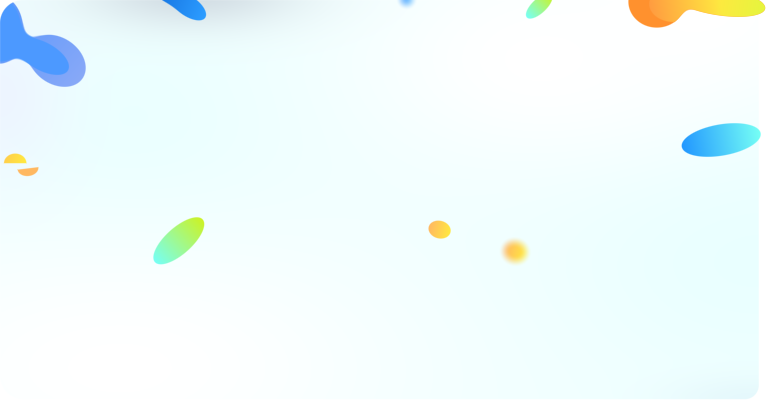
Give the GLSL for this background, as a WebGL 2 fragment shader.

```glsl
#version 300 es
precision highp float;
// Pale cyan panel with soft glows, liquid blobs and scattered gradient petals.
uniform vec2 u_resolution;
out vec4 fragColor;

const vec3 WHITE = vec3(1.0);
const vec3 AZURE = vec3(0.13, 0.59, 1.0);
const vec3 AQUA = vec3(0.46, 1.0, 0.96);
const vec3 LIME = vec3(0.80, 0.95, 0.14);
const vec3 ORANGE = vec3(1.0, 0.57, 0.18);
const vec3 AMBER = vec3(1.0, 0.72, 0.38);
const vec3 YELLOW = vec3(1.0, 0.91, 0.25);

vec2 rotate(vec2 p, float angle) {
    float c = cos(angle), s = sin(angle);
    return vec2(c * p.x + s * p.y, c * p.y - s * p.x);
}

// Approximate signed distance to a tilted ellipse
float ellipse(vec2 p, vec2 center, vec2 radii, float angle) {
    vec2 q = rotate(p - center, angle);
    float k = length(q / radii);
    return k * (k - 1.0) / max(length(q / (radii * radii)), 0.001);
}

float roundBox(vec2 p, vec2 center, vec2 halfSize, float radius) {
    vec2 q = abs(p - center) - halfSize + radius;
    return length(max(q, 0.0)) + min(max(q.x, q.y), 0.0) - radius;
}

float smoothUnion(float a, float b, float k) {
    float h = max(k - abs(a - b), 0.0) / k;
    return min(a, b) - h * h * k * 0.25;
}

float glow(vec2 p, vec2 center, vec2 spread) {
    vec2 q = (p - center) / spread;
    return exp(-dot(q, q));
}

vec3 ramp(vec2 p, vec2 start, vec2 end, vec3 from, vec3 to) {
    vec2 axis = end - start;
    return mix(from, to, clamp(dot(p - start, axis) / dot(axis, axis), 0.0, 1.0));
}

vec3 paint(vec3 base, vec3 color, float dist, float blur) {
    return mix(base, color, 1.0 - smoothstep(-blur, blur, dist));
}

// Ellipse coloured along its long axis
vec3 petal(vec3 base, vec2 p, vec2 center, vec2 radii, float angle, vec3 from, vec3 to, float blur) {
    vec2 reach = radii.x * vec2(cos(angle), sin(angle));
    vec3 color = ramp(p, center - reach, center + reach, from, to);
    return paint(base, color, ellipse(p, center, radii, angle), blur);
}

vec3 background(vec2 p) {
    vec3 col = vec3(0.945, 1.0, 1.0);
    col = mix(col, vec3(0.91, 1.0, 1.0), 0.8 * glow(p, vec2(0.33, 0.68), vec2(0.38, 0.28)));
    col = mix(col, vec3(0.91, 1.0, 1.0), 0.9 * glow(p, vec2(1.88, 0.36), vec2(0.50, 0.32)));
    col = mix(col, WHITE, glow(p, vec2(0.30, 0.08), vec2(0.68, 0.32)));
    col = mix(col, WHITE, glow(p, vec2(1.35, 0.85), vec2(0.42, 0.25)));
    col = mix(col, WHITE, glow(p, vec2(1.75, 0.98), vec2(0.40, 0.25)));
    col = mix(col, vec3(0.93, 0.95, 1.0), 0.8 * glow(p, vec2(0.0, 0.76), vec2(0.16, 0.20)));
    col = mix(col, vec3(0.81, 0.85, 0.88), 0.9 * glow(p, vec2(0.48, 1.02), vec2(0.27, 0.09)));
    return mix(col, vec3(0.88, 0.96, 0.98), 0.7 * glow(p, vec2(1.88, 0.0), vec2(0.20, 0.06)));
}

void main() {
    vec2 p = gl_FragCoord.xy / u_resolution.y;
    float aa = 0.8 / u_resolution.y;
    vec3 col = background(p);

    // Blue liquid blob in the upper left
    float stem = ellipse(p, vec2(0.0, 0.925), vec2(0.058, 0.084), 0.0);
    float outer = smoothUnion(stem, ellipse(p, vec2(0.142, 0.848), vec2(0.078, 0.058), -0.6), 0.06);
    float inner = smoothUnion(stem + 0.005, ellipse(p, vec2(0.107, 0.859), vec2(0.072, 0.035), -0.5), 0.05);
    vec3 shell = ramp(p, vec2(0.03, 0.95), vec2(0.20, 0.80), vec3(0.38, 0.60, 0.98), vec3(0.53, 0.66, 0.97));
    col = paint(col, shell, outer, aa);
    col = paint(col, vec3(0.30, 0.60, 1.0), inner, aa);

    // Rounded panel edge
    float radius = p.x < 0.9 ? 0.058 : 0.035;
    float panel = roundBox(p, vec2(0.9485, 0.501), vec2(0.9485, 0.499), radius);
    col = mix(WHITE, col, 1.0 - smoothstep(-aa, aa, panel));

    // Blue leaf and soft dot on the top edge
    float leaf = smoothUnion(ellipse(p, vec2(0.470, 0.985), vec2(0.052, 0.025), -0.6),
                             ellipse(p, vec2(0.418, 1.008), vec2(0.030, 0.013), -0.4), 0.02);
    col = paint(col, ramp(p, vec2(0.41, 1.0), vec2(0.51, 0.96), vec3(0.10, 0.48, 0.90), vec3(0.17, 0.61, 1.0)), leaf, aa);
    col = petal(col, p, vec2(1.017, 1.002), vec2(0.014), 0.0, vec3(0.42, 0.70, 1.0), vec3(0.5, 0.78, 1.0), 0.014);

    // Orange to lime liquid blob in the upper right
    float tail = ellipse(p, vec2(1.798, 0.996), vec2(0.116, 0.034), -0.15);
    float warm = smoothUnion(ellipse(p, vec2(1.642, 0.996), vec2(0.071, 0.065), 0.0), tail, 0.03);
    float core = smoothUnion(ellipse(p, vec2(1.685, 0.990), vec2(0.062, 0.045), 0.0), tail, 0.02);
    vec3 coreColor = ramp(p, vec2(1.62, 0.97), vec2(1.80, 1.0), vec3(1.0, 0.60, 0.25), YELLOW);
    coreColor = ramp(p, vec2(1.79, 1.0), vec2(1.91, 0.98), coreColor, vec3(0.90, 0.96, 0.24));
    col = paint(col, ORANGE, warm, aa);
    col = paint(col, coreColor, max(core, warm), aa);

    // Petals
    col = petal(col, p, vec2(0.447, 0.398), vec2(0.080, 0.033), 0.73, AQUA, LIME, aa);
    col = petal(col, p, vec2(1.348, 0.985), vec2(0.042, 0.018), 0.75, AQUA, LIME, aa);
    col = petal(col, p, vec2(1.803, 0.650), vec2(0.100, 0.039), 0.17, AZURE, AQUA, aa);

    // Amber dots, one sharp and one out of focus
    col = petal(col, p, vec2(1.099, 0.426), vec2(0.028, 0.022), -0.25, AMBER, YELLOW, aa);
    col = petal(col, p, vec2(1.288, 0.371), vec2(0.027, 0.024), -0.25, AMBER, YELLOW, 0.015);

    // Split dot: two half discs facing away from each other
    float upperHalf = max(ellipse(p, vec2(0.038, 0.592), vec2(0.028, 0.024), 0.0), 0.592 - p.y);
    float lowerHalf = max(ellipse(p, vec2(0.070, 0.579), vec2(0.026, 0.019), 0.12), rotate(p - vec2(0.070, 0.579), 0.12).y);
    col = paint(col, ramp(p, vec2(0.01, 0.61), vec2(0.06, 0.59), vec3(1.0, 0.80, 0.30), YELLOW), upperHalf, aa);
    col = paint(col, AMBER, lowerHalf, aa);

    fragColor = vec4(col, 1.0);
}
```
